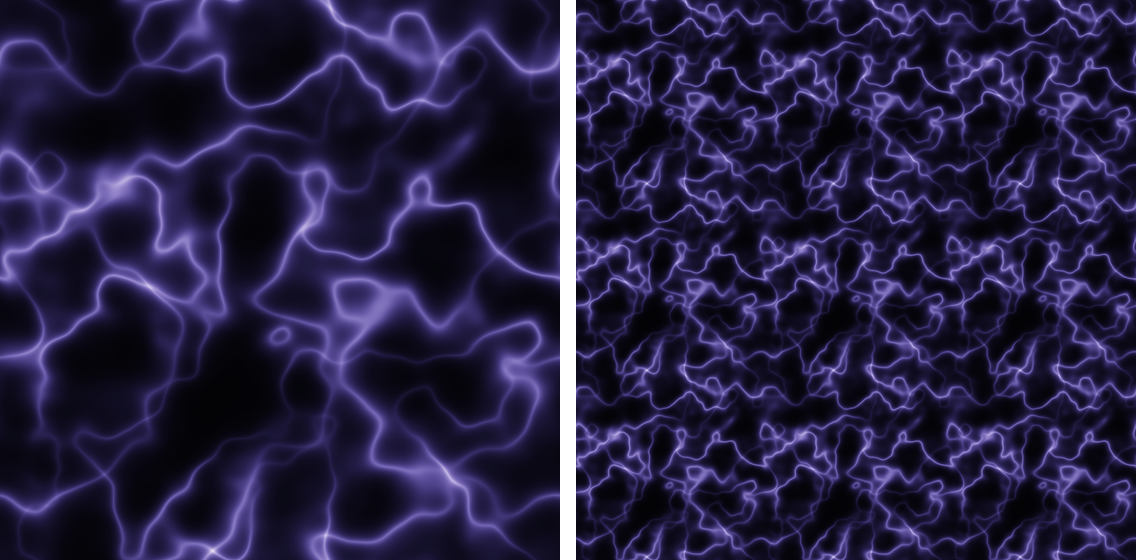
Left, the tile; right, the same tile 3 across and 3 down.
Give the GLSL for this texture, as a Shadertoy shader.

```glsl
// Violet electric filaments glowing on black, as a seamless tile.
// Each web is the zero contour of wrapping gradient noise, lit by a thin core
// and a wide halo; slow noise fades the strands and crossings burn white.

const vec3 TINT = vec3(0.45, 0.36, 1.0);       // absorption of faint light
const vec3 WHITENING = vec3(0.045, 0.047, 0.0); // extra red and green when hot
const vec3 NIGHT = vec3(0.010, 0.010, 0.022);

// Sine-free hash: cell and seed to two values in 0..1
vec2 hash2(vec2 cell, float seed) {
    vec3 q = fract(vec3(cell.xyx + seed * 7.31) * vec3(0.1031, 0.1030, 0.0973));
    q += dot(q, q.yzx + 33.33);
    return fract((q.xx + q.yz) * q.zy);
}

// Slope of one lattice corner, wrapped at the period
float corner(vec2 cell, vec2 local, vec2 offset, float period, float seed) {
    vec2 gradient = hash2(mod(cell + offset, period), seed) - 0.5;
    return dot(normalize(gradient + 1e-4), local - offset);
}

// Gradient noise that repeats across the unit square
float tileNoise(vec2 uv, float period, float seed) {
    vec2 p = uv * period + hash2(vec2(period, 3.0), seed);
    vec2 cell = floor(p);
    vec2 f = p - cell;
    vec2 s = f * f * f * (f * (f * 6.0 - 15.0) + 10.0);
    float low = mix(corner(cell, f, vec2(0, 0), period, seed),
                    corner(cell, f, vec2(1, 0), period, seed), s.x);
    float high = mix(corner(cell, f, vec2(0, 1), period, seed),
                     corner(cell, f, vec2(1, 1), period, seed), s.x);
    return mix(low, high, s.y);
}

// Octaves of tiling noise with a soft fall-off
float fractalNoise(vec2 uv, float period, float seed) {
    float sum = 0.0;
    float amplitude = 1.35;
    for (int octave = 0; octave < 3; octave++) {
        sum += amplitude * tileNoise(uv, period, seed + float(octave));
        period *= 2.0;
        amplitude *= 0.45;
    }
    return sum;
}

// Light around a contour: sharp core plus wide halo
float filamentGlow(float field, float coreWidth, float haloWidth) {
    float d = sqrt(field * field + 0.0001);
    return 0.65 * exp(-d / coreWidth) + 0.5 * exp(-d / haloWidth);
}

// One web of strands whose strength drifts over the tile
float web(vec2 uv, float period, float seed) {
    float field = fractalNoise(uv, period, seed);
    float drift = tileNoise(uv, 3.0, seed + 11.0);
    float strength = mix(0.2, 1.45, smoothstep(-0.35, 0.35, drift));
    return strength * filamentGlow(field, 0.03, 0.13);
}

// Light amount to violet, saturating to white
vec3 glowColor(float light) {
    vec3 exposure = TINT * light + WHITENING * light * light * light;
    return NIGHT + (1.0 - NIGHT) * (1.0 - exp(-exposure));
}

void mainImage(out vec4 fragColor, in vec2 fragCoord) {
    vec2 uv = fragCoord / iResolution.xy;
    float broadWeb = web(uv, 3.0, 5.0);
    float fineWeb = web(uv, 4.0, 29.0);
    float light = broadWeb + fineWeb + 0.35 * broadWeb * fineWeb;
    fragColor = vec4(glowColor(light), 1.0);
}
```
